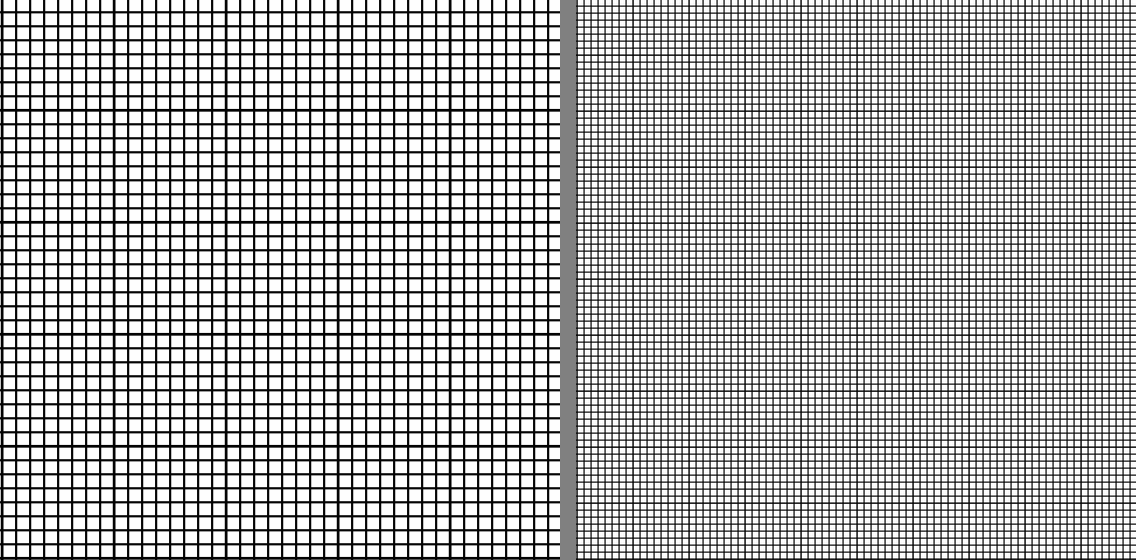
Left: one tile. Right: repeated 2 by 2.
Give the GLSL for this pattern, as a three.js fragment shader.

```glsl
// Black square grid on white paper, 40 by 40 cells, with every eighth line a touch heavier.
// Each axis finds its nearest grid line and box-filters it over one pixel;
// the two axes are then joined. Whole counts of cells and groups make it tile.

#define CELLS 40.0                // cells across and up
#define GROUP 8.0                 // cells between heavier lines, divides CELLS
#define OFFSET vec2(0.153, 0.122) // centre of the first lines, in cells
#define LINE_WIDTH 0.157          // regular line, in cells
#define HEAVY_WIDTH 0.195         // heavier line, in cells
#define PAPER vec3(0.995)
#define INK vec3(0.012)

varying vec2 vUv;

// Share of a pixel-wide window covered by the nearest line, for both axes
vec2 lineCoverage(vec2 cellPos, vec2 pixel) {
  vec2 index = floor(cellPos + 0.5);
  vec2 dist = cellPos - index;
  vec2 heavy = 1.0 - step(1.0, mod(index + 0.5, GROUP));
  vec2 halfWidth = 0.5 * mix(vec2(LINE_WIDTH), vec2(HEAVY_WIDTH), heavy);
  vec2 right = min(halfWidth, dist + 0.5 * pixel);
  vec2 left = max(-halfWidth, dist - 0.5 * pixel);
  return clamp((right - left) / pixel, 0.0, 1.0);
}

void main() {
  vec2 cellPos = vUv * CELLS - OFFSET;
  vec2 pixel = max(fwidth(vUv) * CELLS, vec2(0.0001));
  vec2 lines = lineCoverage(cellPos, pixel);

  // Union of the upright and level lines
  float ink = 1.0 - (1.0 - lines.x) * (1.0 - lines.y);
  gl_FragColor = vec4(mix(PAPER, INK, ink), 1.0);
}
```
